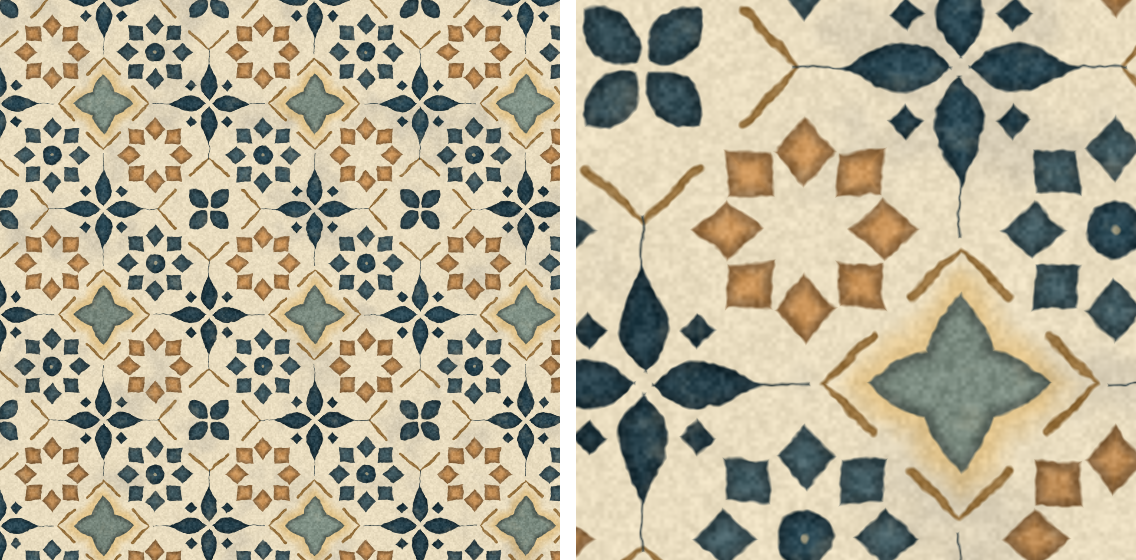
Left: the whole. Right: its middle third, enlarged.
Give the GLSL for this pattern, as a three.js fragment shader.

```glsl
varying vec2 vUv;

float hash(vec2 p) {
  return fract(sin(dot(p, vec2(12.99, 78.23))) * 43758.5);
}

float noise(vec2 p) {
  vec2 i = floor(p), f = fract(p);
  f = f * f * (3.0 - 2.0 * f);
  return mix(mix(hash(i), hash(i + vec2(1.0, 0.0)), f.x),
             mix(hash(i + vec2(0.0, 1.0)), hash(i + 1.0), f.x), f.y);
}

float cloud(vec2 p) {
  return 0.5 * noise(p) + 0.3 * noise(p * 2.1 + 7.0) + 0.2 * noise(p * 4.3 + 19.0);
}

// Pointed oval along x, given half length and half width
float lens(vec2 p, float len, float wide) {
  float r = (len * len + wide * wide) / (2.0 * wide);
  return length(vec2(p.x, abs(p.y) + r - wide)) - r;
}

float diamond(vec2 p, vec2 size) {
  return (abs(p.x) / size.x + abs(p.y) / size.y - 1.0) * size.x * size.y / length(size);
}

// Brush stroke, thin at a and full towards b
float stroke(vec2 p, vec2 a, vec2 b) {
  float h = clamp(dot(p - a, b - a) / dot(b - a, b - a), 0.0, 1.0);
  return length(p - mix(a, b, h)) - mix(0.3, 0.68, smoothstep(0.0, 0.4, h));
}

// Pigment is darker at its rim and paler inside
vec3 paint(vec3 ground, vec3 ink, float d) {
  float body = smoothstep(0.0, 2.6, -d);
  return mix(ground, ink * mix(0.86, 1.28, body), 1.0 - smoothstep(-0.32, 0.32, d));
}

void main() {
  // Tile space: 100 units per repeat, centred on the sage star
  vec2 grid = vUv * 2.653 - vec2(0.4905, 0.162);
  vec2 wobble = vec2(cloud(vUv * 75.0), cloud(vUv * 75.0 + 40.0)) - 0.5;
  vec2 p = (fract(grid + 0.5) - 0.5) * 100.0 + wobble * 1.3;
  vec2 a = abs(p);
  vec2 q = vec2(max(a.x, a.y), min(a.x, a.y));
  float nodeTone = 0.93 + 0.14 * hash(floor(grid * 2.0 + 0.5));
  float flowerTone = 0.93 + 0.14 * hash(floor(grid * 2.0) + 31.0);
  vec3 navy = vec3(0.125, 0.21, 0.245);
  vec3 slate = vec3(0.205, 0.28, 0.3);
  vec3 ochre = vec3(0.6, 0.45, 0.24);

  // Cream ground with grey smudges
  vec3 col = mix(vec3(0.915, 0.865, 0.75), vec3(0.83, 0.79, 0.7),
                 smoothstep(0.5, 0.85, cloud(vUv * 14.0)));

  // Sage star in a warm halo
  float star = lens(q, 14.2, 6.2);
  float halo = 1.0 - smoothstep(0.0, 6.0, star + 3.0 * (cloud(vUv * 40.0) - 0.5));
  col *= mix(vec3(1.0), vec3(0.97, 0.89, 0.73), halo);
  col = paint(col, vec3(0.385, 0.435, 0.4) * nodeTone, star);

  // Ochre chevrons around the star and around the leaves
  float chevron = min(stroke(q, vec2(21.5, 0.0), vec2(13.8, 7.7)),
                      stroke(q, vec2(50.0, 25.8), vec2(41.0, 34.0)));
  col = paint(col, ochre * 1.08, chevron);

  // Navy cross: tapering petals run out into hairlines
  vec2 c = abs(q - vec2(50.0, 0.0));
  vec2 m = vec2(max(c.x, c.y), min(c.x, c.y));
  float along = clamp((m.x - 1.7) / 17.5, 0.001, 0.999);
  float petalWidth = 0.1 + 3.8 * pow(sin(3.1416 * pow(along, 0.75)), 1.3);
  float petal = max(m.y - petalWidth, max(m.x - 26.5, 1.5 - m.x));
  float cross = min(petal, diamond(c - 8.5, vec2(2.7)));
  col = paint(col, navy * nodeTone, cross);

  // Four diagonal leaves
  vec2 l = 50.0 - q;
  vec2 leaf = vec2(l.x + l.y, l.x - l.y) * 0.7071;
  col = paint(col, mix(navy, slate, 0.5) * nodeTone, lens(leaf - vec2(7.1, 0.0), 5.8, 3.7));

  // Eight-petalled flowers, alternately ochre and slate
  vec2 f = q - 24.4;
  float angle = mod(atan(f.y, f.x) + 0.3927, 0.7854) - 0.3927;
  vec2 s = length(f) * vec2(cos(angle), sin(angle));
  if (p.x * p.y < 0.0) {
    col = paint(col, ochre * vec3(1.0, 0.98, 1.12) * flowerTone,
                diamond(s - vec2(12.4, 0.0), vec2(5.4, 4.7)));
  } else {
    col = paint(col, slate * flowerTone, diamond(s - vec2(12.9, 0.0), vec2(5.1, 4.5)));
    col = paint(col, navy * flowerTone, length(f) - 4.5);
    col = mix(col, vec3(0.62, 0.6, 0.5), 1.0 - smoothstep(0.4, 1.1, length(f)));
  }

  // Worn glaze and fine grain, strongest on the pigment
  float grain = noise(vUv * 390.0) + 0.6 * noise(vUv * 210.0 + 5.0) - 0.8;
  float pigment = 1.0 - smoothstep(0.45, 0.85, col.g);
  col = mix(col, vec3(0.8, 0.75, 0.63), pigment * 0.22 * smoothstep(0.5, 0.9, cloud(vUv * 60.0 + 9.0)));
  col += grain * mix(0.07, 0.11, pigment);
  gl_FragColor = vec4(col, 1.0);
}
```
